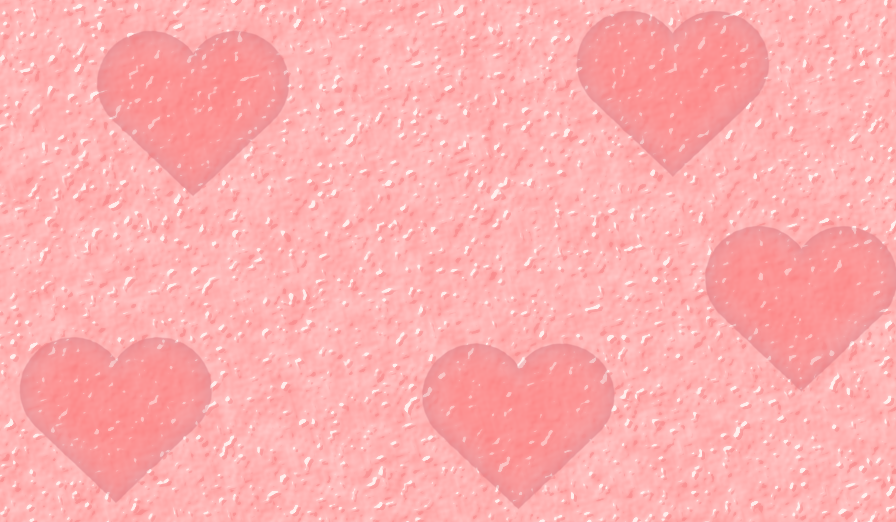
Give the GLSL for this pattern, as a Shadertoy shader.

```glsl
// Five deep pink hearts on a pink sheet with a glossy, pitted plastic relief.
// Noise gives the height; its slope toward the light makes crisp glints, each
// with a red shadow, and a distance function shades hearts from core to rim.

#define SHEET vec3(1.0, 0.702, 0.702)
#define CORE vec3(0.992, 0.572, 0.574)
#define MIDDLE vec3(0.982, 0.6, 0.605)
#define RIM vec3(0.92, 0.575, 0.595)
#define PIT vec3(0.965, 0.53, 0.54)
#define GLINT vec3(1.0, 0.97, 0.96)
#define HEART_SIZE vec2(0.3047, 0.2885)
#define GRAIN 56.0
#define LIGHT_STEP vec2(-0.0025, 0.0022)
#define SHADOW_SHIFT vec2(0.0055, -0.0045)
#define RELIEF 0.17
#define MOTTLE 0.075

float hash(vec2 p) {
    vec3 q = fract(vec3(p.xyx) * 0.1031);
    q += dot(q, q.yzx + 33.33);
    return fract((q.x + q.y) * q.z);
}

float noise(vec2 p) {
    vec2 i = floor(p), f = fract(p);
    f = f * f * f * (f * (f * 6.0 - 15.0) + 10.0);
    float low = mix(hash(i), hash(i + vec2(1, 0)), f.x);
    float high = mix(hash(i + vec2(0, 1)), hash(i + vec2(1, 1)), f.x);
    return mix(low, high, f.y);
}

// Bumpy surface: two octaves on rotated grids
float height(vec2 p) {
    mat2 turn = mat2(0.8, 0.6, -0.6, 0.8);
    vec2 q = turn * p * GRAIN;
    return 0.6 * noise(q + 17.0) + 0.4 * noise(turn * q * 2.0 + 61.0);
}

// Slope of the surface toward the light at upper left
float slopeAt(vec2 p) {
    return height(p - LIGHT_STEP) - height(p + LIGHT_STEP);
}

// Signed distance to a heart whose tip is at the origin
float heart(vec2 p) {
    p.x = abs(p.x);
    p.y += 0.05 * exp(-8.0 * p.x) * smoothstep(0.5, 0.95, p.y); // deeper cleft
    if (p.x + p.y > 1.0) return length(p - vec2(0.25, 0.75)) - sqrt(2.0) / 4.0;
    vec2 cleft = p - vec2(0.0, 1.0);
    vec2 side = p - 0.5 * max(p.x + p.y, 0.0);
    return sqrt(min(dot(cleft, cleft), dot(side, side))) * sign(p.x - p.y);
}

void mainImage(out vec4 fragColor, in vec2 fragCoord) {
    vec2 uv = fragCoord / iResolution.y;

    // Nearest heart, measured from the tips
    vec2 tips[5] = vec2[5](vec2(0.370, 0.624), vec2(1.289, 0.662),
        vec2(1.535, 0.250), vec2(0.222, 0.037), vec2(0.993, 0.025));
    float d = 10.0;
    for (int i = 0; i < 5; i++) d = min(d, heart((uv - tips[i]) / HEART_SIZE));

    // Relief and the shadow thrown by a steep bump
    float slope = slopeAt(uv);
    float glint = smoothstep(0.21, 0.31, slope);
    float shadow = smoothstep(0.17, 0.3, slopeAt(uv - SHADOW_SHIFT));
    float pit = smoothstep(0.23, 0.34, -slope);
    d += 0.008 * slope;

    // Flat colours
    float blur = 1.0 / (iResolution.y * HEART_SIZE.y);
    float inside = 1.0 - smoothstep(-blur, blur, d);
    float rim = clamp(1.0 + d / 0.25, 0.0, 1.0);
    vec3 tint = mix(CORE, MIDDLE, smoothstep(0.0, 0.8, rim));
    tint = mix(tint, RIM, pow(rim, 4.0));
    vec3 color = mix(SHEET, tint, inside);

    // Mottled tone, soft relief, then red marks and white glints
    float strength = mix(1.0, 0.5, inside);
    float tone = slope * RELIEF + (noise(uv * 34.0 + 7.0) - 0.45) * MOTTLE;
    color += vec3(0.04, 1.0, 1.0) * tone * strength;
    color = mix(color, PIT, 0.5 * strength * max(pit, shadow));
    color = mix(color, GLINT, 0.82 * strength * glint);

    fragColor = vec4(clamp(color, 0.0, 1.0), 1.0);
}
```
